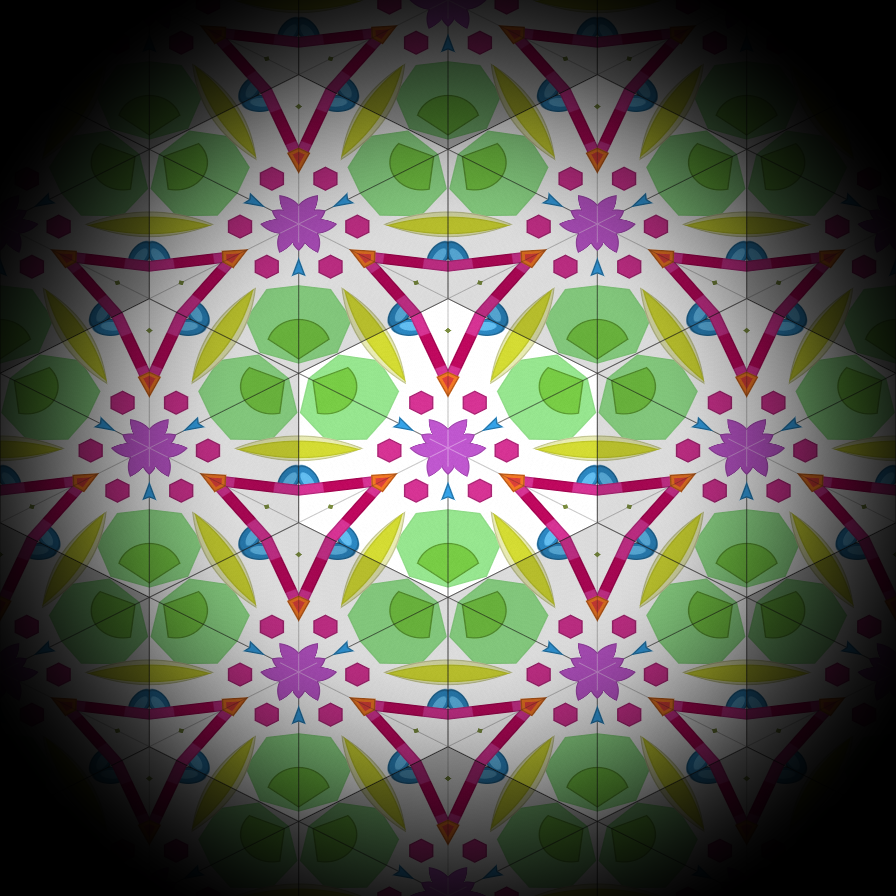
A WebGL 2 fragment shader for this pattern:

```glsl
#version 300 es
precision highp float;
// Kaleidoscope of stars, bent triangles, leaves and lenses on a triangular lattice, fading to black.

uniform vec2 u_resolution;
out vec4 outColor;

const float COLUMNS = 3.0;        // whole repeats across
const float ROW_PAIRS = 2.0;      // whole repeats down, two star rows each
const vec2 PERIOD = vec2(240.0, 415.692);
const float CORNER = 138.564;     // star centre to cell corner
const float CANVAS = 768.0;       // canvas size in design units
const vec2 FADE = vec2(180.0, 460.0);
const float RING1_SHADE = 0.86;
const float RING2_SHADE = 0.64;
const float LINE_HALF = 0.45;
const float GRAIN = 0.012;

const vec3 PAPER = vec3(1.0);
const vec3 INK = vec3(0.10, 0.09, 0.09);
const vec3 MINT = vec3(0.59, 0.90, 0.56);
const vec3 LEAF = vec3(0.47, 0.80, 0.27);
const vec3 LENS_RIM = vec3(0.91, 0.92, 0.70);
const vec3 LENS = vec3(0.83, 0.86, 0.20);
const vec3 CRIMSON = vec3(0.75, 0.03, 0.37);
const vec3 PINK = vec3(0.84, 0.20, 0.58);
const vec3 ORANGE = vec3(0.95, 0.47, 0.14);
const vec3 EMBER = vec3(0.86, 0.25, 0.22);
const vec3 BLUE = vec3(0.17, 0.53, 0.76);
const vec3 SKY = vec3(0.38, 0.74, 0.94);
const vec3 PURPLE = vec3(0.75, 0.34, 0.81);
const vec3 OLIVE = vec3(0.48, 0.55, 0.25);

float pixel; // one pixel in design units

float cover(float d) { return clamp(0.5 - d / pixel, 0.0, 1.0); }

// Fills a shape and draws a thin darker rim just inside its edge.
void paint(inout vec3 base, vec3 color, float d, float rim) {
  vec3 edged = mix(color, color * 0.7, rim * cover(abs(d + 0.6) - 0.6));
  base = mix(base, edged, cover(d));
}

float polygon(vec2 p, float sides, float radius, float turn) {
  float sector = 6.28319 / sides;
  float a = mod(atan(p.y, p.x) - turn, sector) - 0.5 * sector;
  return length(p) * cos(a) - radius * cos(0.5 * sector);
}

// Folds a cell into the wedge from 30 to 90 degrees.
vec2 foldWedge(vec2 p) {
  const vec2 normal = vec2(-0.5, 0.866025);
  p.x = abs(p.x);
  p -= 2.0 * min(dot(p, normal), 0.0) * normal;
  p.x = abs(p.x);
  return p;
}

float starRadius(float degrees) {
  if (degrees < 45.0) return mix(25.0, 19.0, (degrees - 30.0) / 15.0);
  return mix(31.0, 18.0, abs(degrees - 60.0) / (degrees > 60.0 ? 30.0 : 15.0));
}

vec3 motif(vec2 f) {
  // Axes along the star-to-leaf mirror (g) and the triangle-to-leaf mirror (t).
  vec2 g = vec2(dot(f, vec2(-0.5, 0.866025)), dot(f, vec2(0.866025, 0.5)));
  vec2 fromTop = f - vec2(0.0, CORNER);
  vec2 t = vec2(dot(fromTop, vec2(0.866025, -0.5)), -dot(fromTop, vec2(0.5, 0.866025)));
  vec3 color = PAPER;

  // Green heptagon with a fan
  paint(color, MINT, polygon(g - vec2(5.0, 92.0), 7.0, 38.0, -0.09), 0.15);
  float fan = max(length(g - vec2(0.0, 114.0)) - 26.0, dot(g - vec2(0.0, 126.0), vec2(0.6, 0.8)));
  paint(color, LEAF, fan, 0.8);

  // Yellow lens
  float bulge = 1.0 - pow(t.y / 52.0, 2.0);
  paint(color, LENS_RIM, abs(t.x - 69.0) - 12.0 * bulge, 0.5);
  paint(color, LENS, abs(t.x - 68.0) - 9.0 * bulge + 0.8, 0.3);

  // Blue petals
  vec2 q = t - vec2(41.0, 7.0);
  vec2 petal = vec2(dot(q, vec2(0.84, -0.54)), dot(q, vec2(0.54, 0.84)));
  paint(color, BLUE, 8.0 * (length(petal / vec2(14.0, 8.0)) - 1.0), 0.8);
  paint(color, SKY, 5.0 * (length((petal + vec2(2.0, 1.0)) / vec2(9.0, 4.0)) - 1.0), 0.0);

  // Bent triangle bars and their tips
  vec2 barStart = vec2(0.0, 60.0), bar = vec2(26.0, 63.5);
  float along = clamp(dot(f - barStart, bar) / dot(bar, bar), 0.0, 1.1);
  float pinkBand = 1.0 - smoothstep(0.23, 0.25, along) + smoothstep(0.70, 0.72, along);
  paint(color, mix(CRIMSON, PINK, pinkBand), length(f - barStart - bar * along) - 5.0, 0.5);
  float tip = max(dot(f - vec2(0.0, 46.7), vec2(0.9, -0.44)), dot(f - vec2(0.0, 71.0), vec2(0.47, 0.88)));
  paint(color, ORANGE, tip, 0.8);
  paint(color, EMBER, tip + 3.5, 0.0);

  // Mirror lines and small tick
  color = mix(color, INK, 0.7 * cover(t.x < 0.0 ? 1.0 : t.y - LINE_HALF));
  color = mix(color, INK, 0.6 * cover(g.x - LINE_HALF));
  color = mix(color, INK, 0.25 * cover(f.x - LINE_HALF));
  paint(color, OLIVE, abs(f.x) + abs(f.y - 109.0) - 2.6, 0.0);

  // Magenta hexagon, blue dart, purple star
  paint(color, PINK, polygon(f - vec2(21.5, 42.0), 6.0, 11.3, 1.5708), 0.7);
  float dart = max(dot(g - vec2(0.0, 31.0), vec2(0.95, -0.31)), dot(g - vec2(0.0, 46.0), vec2(-0.4, 0.92)));
  paint(color, BLUE * 1.2, dart, 0.9);
  float star = 0.8 * (length(f) - starRadius(degrees(atan(f.y, f.x))));
  paint(color, PURPLE, star, 0.5);
  float spokes = max(min(f.x, g.x) - 0.4, length(f) - 17.0);
  color = mix(color, PAPER, 0.4 * cover(spokes));
  float grain = sin(f.x * 2.1 + 2.0 * sin(f.y * 1.3)) * sin(f.y * 2.7 + 2.0 * sin(f.x * 1.7));
  return color + GRAIN * grain;
}

void main() {
  vec2 centred = gl_FragCoord.xy / u_resolution - 0.5;
  pixel = CANVAS / min(u_resolution.x, u_resolution.y);
  vec2 p = centred * vec2(COLUMNS, ROW_PAIRS) * PERIOD;

  // Nearest star of the two interleaved lattices
  vec2 a = mod(p + 0.5 * PERIOD, PERIOD) - 0.5 * PERIOD;
  vec2 b = mod(p, PERIOD) - 0.5 * PERIOD;
  vec2 cell = dot(a, a) < dot(b, b) ? a : b;

  // Hexagonal rings darken away from the middle, then a round fade
  vec2 index = abs(p - cell) / (PERIOD * vec2(1.0, 0.5));
  float ring = max(index.y, index.x + 0.5 * index.y);
  float shade = ring < 0.5 ? 1.0 : ring < 1.5 ? RING1_SHADE : RING2_SHADE;
  shade *= 1.0 - smoothstep(FADE.x, FADE.y, length(centred) * CANVAS);
  outColor = vec4(motif(foldWedge(cell)) * shade, 1.0);
}
```
